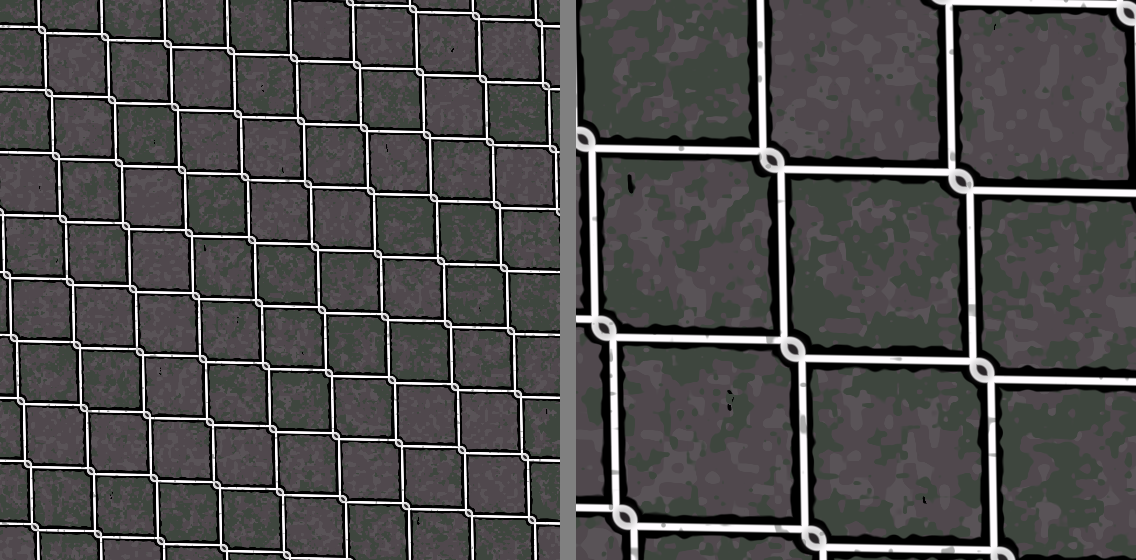
Left: the whole. Right: its middle third, enlarged.
Reproduce this texture procedurally as a three.js fragment shader.

```glsl
// Chain-link mesh of pale wire with black outlines over mottled slate.
// Knots sit on the lattice (9,1),(1,9) in a canvas of 80 units, which tiles seamlessly;
// at each knot two bent wires hook together, drawn from a rounded-corner distance.

#define CANVAS 80.0
#define KNOT_ORIGIN vec2(6.0, 4.3)
#define HOOK 0.42
#define BEND 0.55
#define CORE 0.175
#define OUTLINE 0.54
#define SOFT 0.06
#define SHADE_SHIFT 0.06
#define SPECK_SHARE 0.2

varying vec2 vUv;

const vec3 SLATE = vec3(0.312, 0.284, 0.302);
const vec3 MOSS = vec3(0.245, 0.275, 0.245);
const vec3 PALE = vec3(0.355, 0.335, 0.348);
const vec3 STEEL = vec3(0.67);
const vec3 WHITE = vec3(1.0, 0.99, 1.0);

float hash(vec2 p) {
  return fract(sin(dot(p, vec2(127.1, 311.7))) * 43758.5);
}

float noise(vec2 p) {
  vec2 i = floor(p), f = fract(p);
  f = f * f * (3.0 - 2.0 * f);
  return mix(mix(hash(i), hash(i + vec2(1.0, 0.0)), f.x),
             mix(hash(i + vec2(0.0, 1.0)), hash(i + 1.0), f.x), f.y);
}

// Coordinates along the two lattice directions
vec2 toLattice(vec2 p) {
  return vec2(9.0 * p.x - p.y, 9.0 * p.y - p.x) / 80.0;
}

vec2 fromLattice(vec2 g) {
  return vec2(9.0 * g.x + g.y, g.x + 9.0 * g.y);
}

// Wire arriving from the left and bending downwards
float bentWire(vec2 d) {
  vec2 q = vec2(d.x - HOOK, -d.y - HOOK) + BEND;
  return abs(length(max(q, 0.0)) + min(max(q.x, q.y), 0.0) - BEND);
}

// Both wires of a knot, tilted so that they join the neighbouring knots
float wires(vec2 d) {
  d -= d.yx * (0.5 - HOOK) / 4.5;
  return min(bentWire(d), bentWire(-d));
}

// Flat fill with clumps of moss, much in some cells and little in others
vec3 cellFill(vec2 p, vec2 id, vec2 local) {
  float rim = max(abs(local.x), abs(local.y));
  float grain = 0.5 * noise(p * 0.9) + 0.5 * noise(p * 3.0 + 17.0);
  float border = smoothstep(0.25, 0.38, rim);
  float middle = 1.0 - smoothstep(0.05, 0.22, rim);
  float level = 0.16 + 0.36 * hash(id + 3.0) + 0.12 * border + 0.08 * middle;
  float moss = smoothstep(-0.03, 0.03, level - grain);
  float pale = smoothstep(0.62, 0.67, noise(p * 1.9 + 41.0));
  return mix(mix(SLATE, PALE, 0.85 * pale), MOSS, moss);
}

// One short dark scratch in some of the cells
float speck(vec2 p, vec2 id, vec2 local) {
  vec2 place = (vec2(hash(id + 11.0), hash(id + 23.0)) - 0.5) * 0.68;
  vec2 d = fromLattice(local - place);
  d.x += 0.3 * (noise(p * 2.5) - 0.5);
  float reach = 0.15 + 0.35 * hash(id + 31.0);
  d.y -= clamp(d.y, -reach, reach);
  float broken = step(0.35, noise(p * 4.0 + 7.0));
  float present = step(hash(id + 47.0), SPECK_SHARE);
  return present * broken * (1.0 - smoothstep(0.05, 0.05 + SOFT, length(d)));
}

void main() {
  vec2 p = vec2(vUv.x, 1.0 - vUv.y) * CANVAS;
  vec2 grid = toLattice(p - KNOT_ORIGIN);
  vec2 id = floor(grid);
  vec2 local = fract(grid) - 0.5;
  vec2 d = fromLattice(grid - floor(grid + 0.5));

  vec3 color = cellFill(p, id, local);
  color *= 1.0 - speck(p, id, local);

  // Ragged black outline, heavier above and to the left of the wire
  float fray = (noise(p * 2.2 + 5.0) - 0.5) * 0.24;
  float shade = wires(d + SHADE_SHIFT);
  color *= smoothstep(-SOFT, SOFT, shade - OUTLINE - fray);

  // Bright core, dulled by wear and inside the knots
  float core = 1.0 - smoothstep(CORE - SOFT, CORE + SOFT, wires(d));
  float wear = smoothstep(0.78, 0.92, noise(p * 2.4 + 83.0));
  float knot = 1.0 - smoothstep(0.3, 0.8, length(d));
  vec3 metal = mix(WHITE, STEEL, max(wear, 0.5 * knot));
  color = mix(color, SLATE, 0.5 * knot);
  color = mix(color, metal, core);

  gl_FragColor = vec4(color, 1.0);
}
```
